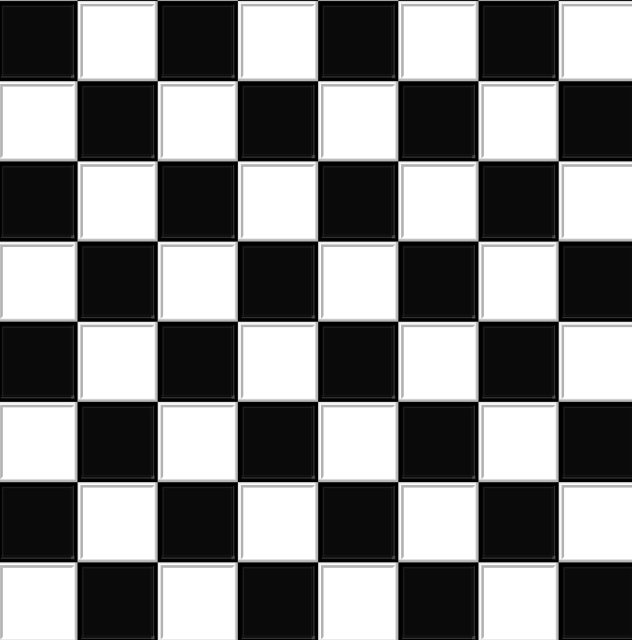
Reproduce this pattern procedurally as a Shadertoy shader.

```glsl
// Checkerboard of glossy black and white bevelled tiles, about eight by eight.
// Each tile is shaded from its distance to the upper-left and lower-right sides,
// and a smooth checker sign blends the two tile materials at their joints.

// Soft stripe around a centre, in tile units.
float stripe(float x, float centre, float halfWidth, float blur) {
    return 1.0 - smoothstep(halfWidth - blur, halfWidth + blur, abs(x - centre));
}

// White tile: grey groove inside the top and left, shadow on the bottom and right.
float whiteTile(float nearSide, float farSide, float upperLeft, float blur) {
    float groove = stripe(nearSide, 0.052, 0.016, blur) * upperLeft;
    float shadow = smoothstep(0.952, 0.982, farSide);
    float rim = 1.0 - smoothstep(0.0, 0.035, nearSide);
    float shade = 1.0 - 0.1 * rim;
    shade = min(shade, mix(1.0, 0.70, groove));
    return min(shade, mix(1.0, 0.72, shadow));
}

// Black tile: pure black rim around a near-black face, with thin glints.
float blackTile(float nearSide, float farSide, float upperLeft, float blur) {
    float inset = min(nearSide, 1.0 - farSide);
    float shade = 0.04 * smoothstep(0.035, 0.07, inset);
    float inside = smoothstep(0.035, 0.055, nearSide);
    shade += 0.07 * stripe(nearSide, 0.068, 0.008, blur) * upperLeft;
    shade += 0.17 * stripe(farSide, 0.948, 0.008, blur) * inside;
    shade += 0.04 * stripe(farSide, 0.918, 0.006, blur) * inside;

    // Short diagonal glint in the lower-right corner.
    float corner = smoothstep(0.91, 0.93, nearSide) * (1.0 - smoothstep(0.955, 0.975, farSide));
    return shade + 0.14 * corner;
}

void mainImage(out vec4 fragColor, in vec2 fragCoord) {
    // Tile coordinates, counted right and down from the upper-left corner.
    vec2 p = vec2(fragCoord.x, iResolution.y - fragCoord.y) / iResolution.y;
    vec2 grid = (p - vec2(-0.0042, 0.0015)) / 0.1253;
    float pixel = 1.0 / (0.1253 * iResolution.y);
    vec2 cell = floor(grid);
    vec2 uv = fract(grid);

    // Bevel distances; the lit half is mitred along the falling diagonal.
    float nearSide = min(uv.x, uv.y);
    float farSide = max(uv.x, uv.y);
    float upperLeft = 1.0 - smoothstep(0.985, 1.015, uv.x + uv.y);
    float blur = max(0.006, 0.6 * pixel);

    // Smooth checker: +1 on black tiles, -1 on white, 0 at the joints.
    vec2 edge = clamp((0.5 - abs(uv - 0.5)) / (0.6 * pixel), 0.0, 1.0);
    float parity = 1.0 - 2.0 * mod(cell.x + cell.y, 2.0);
    float checker = parity * edge.x * edge.y;

    float dark = blackTile(nearSide, farSide, upperLeft, blur);
    float light = whiteTile(nearSide, farSide, upperLeft, blur);
    fragColor = vec4(vec3(mix(dark, light, 0.5 - 0.5 * checker)), 1.0);
}
```
